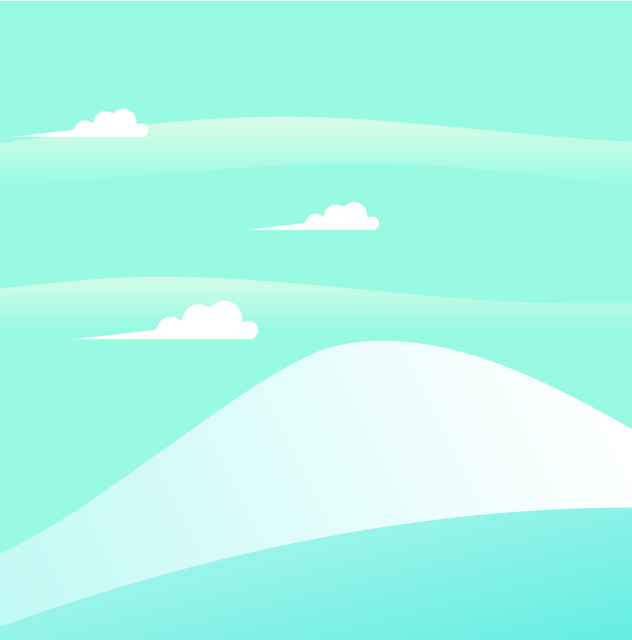
Give the GLSL for this background, as a WebGL 1 fragment shader.

```glsl
precision highp float;
uniform vec2 u_resolution;

// Hermite segment from a to b, each given as (x, height, slope)
float curve(float x, vec3 a, vec3 b) {
  float w = b.x - a.x;
  float t = clamp((x - a.x) / w, 0.0, 1.0);
  float s = 1.0 - t;
  return s * s * ((1.0 + 2.0 * t) * a.y + t * w * a.z)
       + t * t * ((1.0 + 2.0 * s) * b.y - s * w * b.z);
}

// Two segments joined at b
float ridge(float x, vec3 a, vec3 b, vec3 c) {
  return x < b.x ? curve(x, a, b) : curve(x, b, c);
}

float smoothUnion(float a, float b) {
  float h = max(0.025 - abs(a - b), 0.0) / 0.025;
  return min(a, b) - h * h * 0.00625;
}

// Coverage of the region where d is negative
float cover(float d) {
  float feather = 0.75 / u_resolution.y;
  return 1.0 - smoothstep(-feather, feather, d);
}

// Flat-bottomed cloud with a tapering tail; tip is its left corner
float cloud(vec2 p, vec2 tip, float size) {
  vec2 q = (p - tip) / size;
  float tail = max(q.y - min(q.x * 0.118, 0.05), q.x - 0.95);
  float d = smoothUnion(tail, length(q - vec2(0.523, 0.045)) - 0.077);
  d = smoothUnion(d, length(q - vec2(0.677, 0.1)) - 0.091);
  d = smoothUnion(d, length(q - vec2(0.814, 0.112)) - 0.097);
  d = smoothUnion(d, length(q - vec2(0.95, 0.05)) - 0.05);
  return cover(max(d, -q.y) * size);
}

void main() {
  vec2 p = gl_FragCoord.xy / u_resolution.y;
  vec3 sky = vec3(0.596, 0.98, 0.89);
  vec3 haze = vec3(0.86, 0.99, 0.91);
  vec3 color = mix(sky, vec3(0.85, 0.99, 0.96), smoothstep(0.9975, 0.9995, p.y));

  // Upper haze band, closed below by its own curve
  float bandTop = ridge(p.x, vec3(0.0, 0.776, 0.14), vec3(0.443, 0.8177, 0.0), vec3(0.99, 0.7786, -0.04));
  float bandBase = ridge(p.x, vec3(0.0, 0.711, 0.03), vec3(0.56, 0.7448, 0.0), vec3(0.99, 0.707, -0.13));
  float band = cover(p.y - bandTop) * cover(bandBase - p.y);
  color = mix(color, haze, band * clamp((p.y - 0.71) / 0.108, 0.0, 1.0));

  // Lower haze band, fading into the sky
  bandTop = ridge(p.x, vec3(0.0, 0.5495, 0.1), vec3(0.247, 0.5677, 0.0), vec3(0.9, 0.526, 0.0));
  color = mix(color, haze, cover(p.y - bandTop) * 0.9 * clamp((p.y - 0.486) / 0.082, 0.0, 1.0));

  // Clouds
  float clouds = cloud(p, vec2(0.0234, 0.7865), 0.2083);
  clouds = max(clouds, cloud(p, vec2(0.384, 0.6406), 0.2083));
  clouds = max(clouds, cloud(p, vec2(0.117, 0.47), 0.2865));
  color = mix(color, vec3(1.0), clouds);

  // Pale hill, brightening to the right
  vec3 flank = vec3(0.26, 0.3008, 0.71);
  vec3 crest = vec3(0.599, 0.4674, 0.0);
  vec3 shoulder = vec3(0.482, 0.444, 0.48);
  float hill = p.x < shoulder.x
    ? ridge(p.x, vec3(0.0, 0.1354, 0.45), flank, shoulder)
    : ridge(p.x, shoulder, crest, vec3(0.99, 0.328, -0.57));
  float light = clamp((p.x + 0.5 * p.y - 0.04) / 1.1, 0.0, 1.0);
  color = mix(color, mix(vec3(0.76, 0.98, 0.96), vec3(1.0), light), cover(p.y - hill));

  // Front slope, deepening to the lower right
  float slope = curve(p.x, vec3(0.0, 0.0208, 0.36), vec3(0.99, 0.207, 0.0));
  float depth = clamp((0.25 * p.x - p.y + 0.05) / 0.295, 0.0, 1.0);
  color = mix(color, mix(vec3(0.61, 0.96, 0.915), vec3(0.39, 0.93, 0.875), depth), cover(p.y - slope));

  gl_FragColor = vec4(color, 1.0);
}
```
